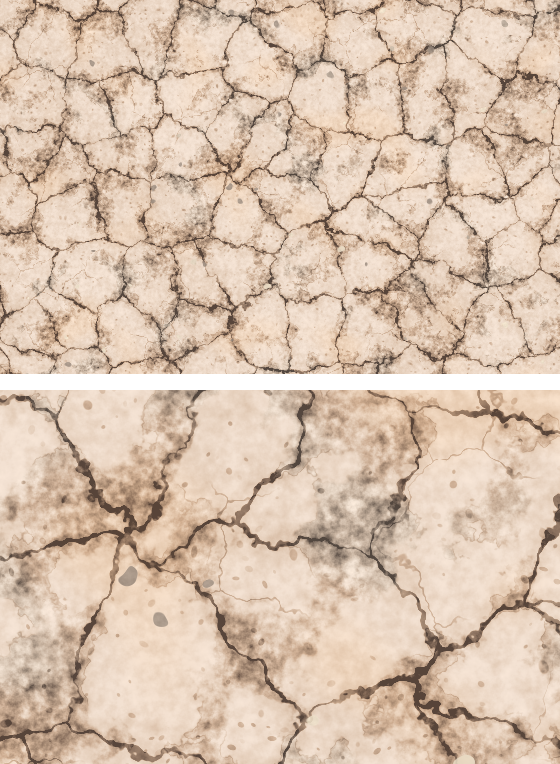
Top, the full canvas; bottom, a detail of the centre.
A Shadertoy shader for this texture:

```glsl
const float PLATES_PER_HEIGHT = 6.6;

vec2 hash2(vec2 p) {
    vec3 q = fract(p.xyx * vec3(0.1031, 0.1030, 0.0973));
    q += dot(q, q.yzx + 33.33);
    return fract((q.xx + q.yz) * q.zy);
}

float gradientDot(vec2 cell, vec2 offset, vec2 f) {
    return dot(hash2(cell + offset) * 2.0 - 1.0, f - offset);
}

float gradientNoise(vec2 p) {
    vec2 i = floor(p), f = fract(p);
    vec2 u = f * f * f * (f * (f * 6.0 - 15.0) + 10.0);
    float low = mix(gradientDot(i, vec2(0, 0), f), gradientDot(i, vec2(1, 0), f), u.x);
    float high = mix(gradientDot(i, vec2(0, 1), f), gradientDot(i, vec2(1, 1), f), u.x);
    return mix(low, high, u.y);
}

float fbm(vec2 p, int octaves) {
    float sum = 0.0, amplitude = 0.55;
    for (int i = 0; i < octaves; i++) {
        sum += amplitude * gradientNoise(p);
        p = mat2(1.6, 1.2, -1.2, 1.6) * p + 7.3;
        amplitude *= 0.58;
    }
    return sum;
}

vec2 warp(vec2 p, float scale, float amount, int octaves) {
    return p + amount * vec2(fbm(p * scale, octaves), fbm(p * scale + 41.7, octaves));
}

// Distance to the nearest border between Voronoi plates
float plateEdge(vec2 p, float jitter) {
    vec2 i = floor(p), f = fract(p);
    vec2 nearestCell = vec2(0), nearest = vec2(0);
    float best = 9.0;
    for (int y = -1; y <= 1; y++)
    for (int x = -1; x <= 1; x++) {
        vec2 cell = vec2(x, y);
        vec2 r = cell + 0.5 + jitter * (hash2(i + cell) - 0.5) - f;
        if (dot(r, r) < best) {
            best = dot(r, r);
            nearest = r;
            nearestCell = cell;
        }
    }
    float edge = 9.0;
    for (int y = -2; y <= 2; y++)
    for (int x = -2; x <= 2; x++) {
        vec2 cell = nearestCell + vec2(x, y);
        vec2 r = cell + 0.5 + jitter * (hash2(i + cell) - 0.5) - f;
        vec2 span = r - nearest;
        if (dot(span, span) > 1e-5)
            edge = min(edge, dot(0.5 * (nearest + r), normalize(span)));
    }
    return edge;
}

float lineMask(float dist, float halfWidth, float blur) {
    return 1.0 - smoothstep(halfWidth - 0.5 * blur, halfWidth + blur, dist);
}

// Scattered round grains: x is coverage, y is a random tone
vec2 grains(vec2 p, float scale, float density, float blur) {
    p *= scale;
    vec2 cell = floor(p);
    vec2 place = hash2(cell), kind = hash2(cell + 91.0);
    float radius = mix(0.1, 0.27, kind.y * kind.y);
    float dist = length((fract(p) - 0.3 - 0.4 * place) * vec2(1.0, 0.8 + 0.5 * place.x));
    return vec2(lineMask(dist, radius, blur * scale) * step(kind.x, density), place.y);
}

vec3 earth(float darkness) {
    vec3 tones[6] = vec3[6](
        vec3(0.95, 0.88, 0.82), vec3(0.89, 0.80, 0.72), vec3(0.81, 0.69, 0.59),
        vec3(0.68, 0.57, 0.48), vec3(0.54, 0.44, 0.37), vec3(0.34, 0.27, 0.23));
    float level = clamp(darkness, 0.0, 4.999);
    int i = int(level);
    return mix(tones[i], tones[i + 1], fract(level)) + 0.04 * clamp(-darkness, 0.0, 1.0);
}

void mainImage(out vec4 fragColor, in vec2 fragCoord) {
    vec2 centred = (fragCoord - 0.5 * iResolution.xy) / iResolution.y;
    float pixel = PLATES_PER_HEIGHT / iResolution.y;
    vec2 p = centred * PLATES_PER_HEIGHT + 23.0;

    // Main cracks and partial hairlines
    vec2 bent = warp(p, 2.0, 0.32, 5);
    float edge = plateEdge(bent, 0.9);
    float widthNoise = gradientNoise(p * 1.9 + 5.0) + 0.6 * gradientNoise(p * 7.0);
    float crack = lineMask(edge, max(0.005, 0.011 + 0.016 * widthNoise), 0.9 * pixel);
    crack *= clamp(0.85 + 0.7 * widthNoise, 0.35, 1.1);
    float hairline = lineMask(plateEdge(bent * 1.25 + 8.4, 0.95), 0.006, pixel);
    hairline *= smoothstep(0.0, 0.15, gradientNoise(p * 1.1 + 17.0));

    // Flaked, dusty crust gathered near the borders, in two sharp layers
    float region = gradientNoise(p * 0.5 + 12.0);
    float halo = exp(-9.0 * edge);
    float crust = fbm(p * 1.6 + 3.0, 6) + 0.25 * halo + 0.12 * region - 0.09;
    float dust = smoothstep(-0.02, 0.08, crust);
    float scab = smoothstep(0.10, 0.19, crust);
    float rim = lineMask(abs(crust - 0.03), 0.007, 0.015);
    rim *= smoothstep(-0.05, 0.15, gradientNoise(p * 2.7 + 31.0));
    float grit = fbm(p * 13.0, 4);
    float mottle = fbm(p * 4.5 + 60.0, 3);

    float darkness = 0.15 + 1.6 * grit + 1.3 * mottle + 0.7 * region;
    darkness += dust * (0.9 + 2.6 * grit + 1.8 * mottle);
    darkness += scab * (0.9 + 1.6 * grit);
    darkness += 0.75 * halo + 1.1 * rim + 0.35 * dot(centred, centred);
    darkness += 2.9 * crack + 1.7 * hairline;

    // Dark specks, then loose pebbles
    vec2 speck = grains(warp(p, 3.0, 0.2, 1), 12.0, 0.16, pixel);
    darkness += speck.x * (0.4 + 1.6 * speck.y);
    vec3 color = earth(darkness);

    float tint = gradientNoise(p * 1.1 + 77.0);
    color *= mix(vec3(1.0), vec3(1.01, 0.985, 0.95), smoothstep(0.0, 0.4, tint));
    float grey = dot(color, vec3(0.35, 0.45, 0.2));
    vec3 ash = grey * vec3(1.06, 1.0, 0.93);
    color = mix(color, ash, 0.5 * dust * smoothstep(0.0, 0.3, -tint));

    vec2 pebble = grains(warp(p, 5.0, 0.12, 2), 4.5, 0.05, pixel);
    vec3 stone = mix(vec3(0.60, 0.54, 0.49), vec3(0.94, 0.89, 0.80), smoothstep(0.3, 0.7, pebble.y));
    color = mix(color, stone + 0.2 * grit, 0.8 * pebble.x);

    fragColor = vec4(clamp(color, 0.0, 1.0), 1.0);
}
```
